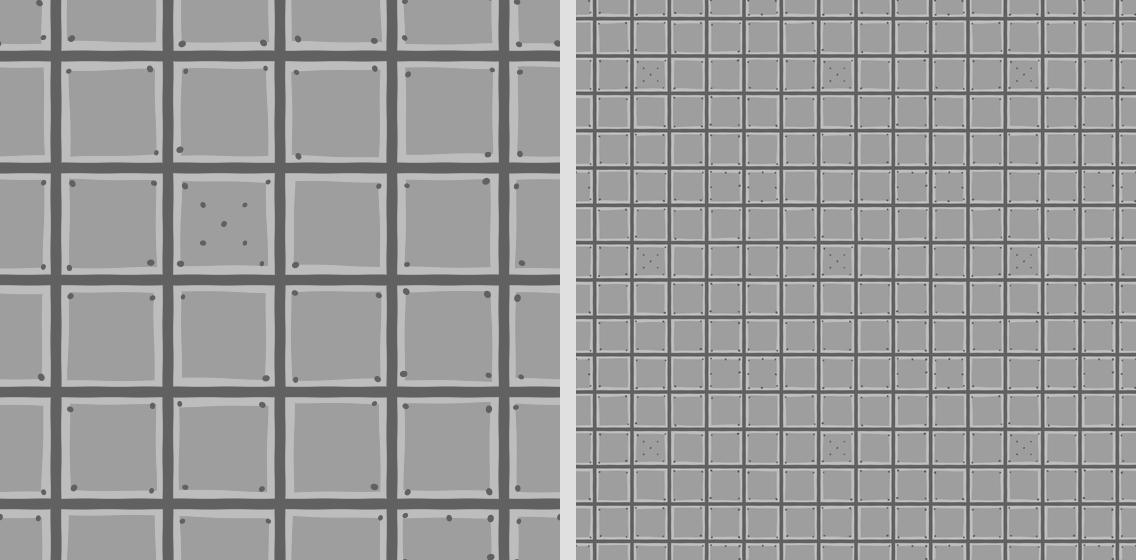
Left, the tile; right, the same tile 3 across and 3 down.
Write a Shadertoy shader that draws this texture.

```glsl
const float REPEATS = 5.0;
const float TILE_HALF = 0.452;      // sizes below are in units of one cell
const float EDGE_WEAR = 0.0015;
const float PANEL_HALF = 0.386;
const float PANEL_SHIFT = 0.016;
const float PANEL_SLANT = 0.014;
const float PANEL_WAVE = 0.004;
const float RIVET_REACH = 0.366;
const float RIVET_JITTER = 0.032;
const float RIVET_MIN = 0.021;
const float RIVET_MAX = 0.032;
const float CORNER_CHANCE = 0.78;
const float SIDE_CHANCE = 0.01;
const float STUDDED_SIDE_CHANCE = 0.9;
const vec2 STUDDED_TILE = vec2(0.0, 0.0);
const vec2 PARTLY_STUDDED_TILE = vec2(4.0, 0.0);
const vec2 FIVE_SPOT_TILE = vec2(2.0, 3.0);
const vec2 FIVE_SPOT_REACH = vec2(0.187, 0.17);
const vec3 GROUT = vec3(0.38);
const vec3 RIM = vec3(0.74);
const vec3 PANEL = vec3(0.62);
const float TAU = 6.28319;

// Three random values in 0..1 for a tile and a seed
vec3 hash3(vec2 id, float seed) {
    vec3 p = fract(vec3(id, seed) * vec3(0.1031, 0.1030, 0.0973) + 0.137);
    p += dot(p, p.yxz + 33.33);
    return fract((p.xxy + p.yxx) * p.zyx);
}

// Hand-cut panel: each of four sides is shifted, slanted and gently bowed
float panelDistance(vec2 q, vec2 id) {
    float d = -1.0;
    for (int side = 0; side < 4; side++) {
        float s = float(side);
        vec3 r = hash3(id, s + 11.0) * 2.0 - 1.0;
        vec2 axis = side < 2 ? vec2(1.0, 0.0) : vec2(0.0, 1.0);
        float outward = mod(s, 2.0) * 2.0 - 1.0;
        float along = dot(q, axis.yx);
        float reach = PANEL_HALF + PANEL_SHIFT * r.x
            + PANEL_SLANT * r.y * along * 2.0
            + PANEL_WAVE * sin(along * 8.0 + r.z * TAU);
        d = max(d, outward * dot(q, axis) - reach);
    }
    return d;
}

// Slightly lopsided dot
float rivetDistance(vec2 offset, vec3 r) {
    float radius = mix(RIVET_MIN, RIVET_MAX, r.x);
    float angle = atan(offset.y, offset.x + 1e-5);
    return length(offset) - radius * (1.0 + 0.09 * sin(2.0 * angle + r.y * TAU));
}

// Rivets at corners, sometimes along sides, and one five-spot
float rivetsDistance(vec2 q, vec2 id) {
    bool fiveSpot = id == FIVE_SPOT_TILE;
    bool full = id == STUDDED_TILE;
    bool studded = full || id == PARTLY_STUDDED_TILE;
    float cornerChance = full || fiveSpot ? 1.0 : CORNER_CHANCE;
    float sideChance = studded ? STUDDED_SIDE_CHANCE : SIDE_CHANCE;
    float d = 1.0;
    for (int slot = 0; slot < 9; slot++) {
        vec2 dir = vec2(slot % 3, slot / 3) - 1.0;
        float kind = dot(dir, dir);
        vec3 place = hash3(id, float(slot) + 31.0);
        vec3 shape = hash3(id, float(slot) + 53.0);
        float chance = kind > 1.5 ? cornerChance : (kind > 0.5 ? sideChance : 0.0);
        if (place.z < chance) {
            vec2 center = dir * RIVET_REACH + (place.xy * 2.0 - 1.0) * RIVET_JITTER;
            d = min(d, rivetDistance(q - center, shape));
        }
        if (fiveSpot && kind != 1.0) {
            shape.x *= 0.5;
            d = min(d, rivetDistance(q - dir * FIVE_SPOT_REACH, shape));
        }
    }
    return d;
}

float coverage(float d, float pixel) {
    return 1.0 - smoothstep(-0.6 * pixel, 0.6 * pixel, d);
}

void mainImage(out vec4 fragColor, in vec2 fragCoord) {
    // Half-cell offset puts tile centers on the canvas border
    vec2 p = fragCoord / iResolution.xy * REPEATS + 0.5;
    vec2 id = mod(floor(p), REPEATS);
    vec2 q = fract(p) - 0.5;
    float pixel = REPEATS / min(iResolution.x, iResolution.y);

    // Tile with barely uneven edges
    vec2 phase = hash3(id, 3.0).xy * TAU;
    vec2 edge = abs(q) - TILE_HALF + EDGE_WEAR * sin(q.yx * 13.0 + phase);
    float tile = max(edge.x, edge.y);

    vec3 color = mix(GROUT, RIM, coverage(tile, pixel));
    color = mix(color, PANEL, coverage(panelDistance(q, id), pixel));
    color = mix(color, GROUT, coverage(rivetsDistance(q, id), pixel));
    fragColor = vec4(color, 1.0);
}
```
